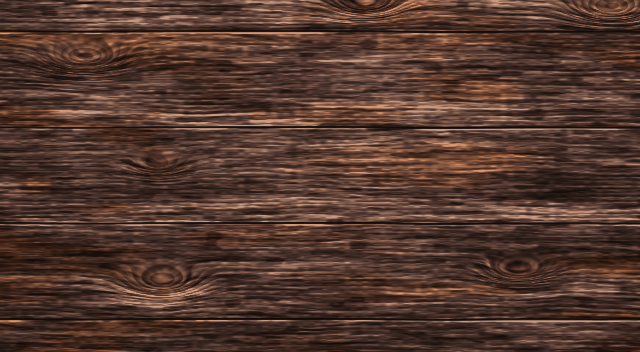
Write a WebGL 2 fragment shader that draws this texture.

```glsl
#version 300 es
precision highp float;
// Dark weathered planks lying across the canvas, split by thin gaps with worn rims.
// A warped height field, bulged by knots, carries the growth rings and fibres;
// all layers add up to one exposure value that is mapped onto a brown ramp.
uniform vec2 u_resolution;
out vec4 fragColor;

// Layout, in canvas heights
const float PLANK_PITCH = 0.2725;
const float FIRST_SEAM = 0.0924;
const float GAP_HALF = 0.0028;
const float RIM_WIDTH = 0.0045;

// Grain
const float WARP = 0.055;
const float RING_FREQ = 75.0;
const float FIBRE_FREQ = 190.0;
const float KNOT_STRETCH = 2.4;
const float BASE_TONE = 0.30;
const float CONTRAST = 0.38;

// Colours, from dark to worn
const vec3 DARK = vec3(0.17, 0.11, 0.09);
const vec3 UMBER = vec3(0.36, 0.25, 0.22);
const vec3 TAN = vec3(0.60, 0.44, 0.36);
const vec3 PALE = vec3(0.78, 0.60, 0.51);
const vec3 WARM_TINT = vec3(1.16, 0.97, 0.74);

// Knots: centre, half height, lift of the grain
const int KNOT_COUNT = 6;
const vec4 KNOTS[KNOT_COUNT] = vec4[KNOT_COUNT](
    vec4(1.74, 0.975, 0.045, 0.11), vec4(1.04, 0.985, 0.040, 0.08),
    vec4(0.24, 0.830, 0.048, 0.10), vec4(0.45, 0.525, 0.032, 0.06),
    vec4(1.47, 0.232, 0.038, 0.09), vec4(0.46, 0.195, 0.045, 0.09));

float hash(vec2 p) {
    vec3 q = fract(p.xyx * 0.1031);
    q += dot(q, q.yzx + 33.33);
    return fract((q.x + q.y) * q.z);
}

float noise(vec2 p) {
    vec2 i = floor(p), f = fract(p);
    f = f * f * (3.0 - 2.0 * f);
    return mix(mix(hash(i), hash(i + vec2(1, 0)), f.x),
               mix(hash(i + vec2(0, 1)), hash(i + vec2(1, 1)), f.x), f.y);
}

float fbm(vec2 p) {
    float sum = 0.0, amp = 0.5;
    for (int i = 0; i < 3; i++) {
        sum += amp * noise(p);
        p = p * 2.03 + 17.7;
        amp *= 0.5;
    }
    return sum / 0.875;
}

float plankRow(float y) { return (y - FIRST_SEAM) / PLANK_PITCH; }

// Height whose level lines are the growth rings; y returns closeness to a knot
vec2 grainField(vec2 p, float plank, vec2 seed) {
    float h = p.y + WARP * (fbm(p * vec2(1.7, 5.0) + seed) - 0.5);
    float near = 0.0;
    for (int i = 0; i < KNOT_COUNT; i++) {
        vec4 k = KNOTS[i];
        if (floor(plankRow(k.y)) != plank) continue;
        vec2 d = (p - k.xy) / (k.z * vec2(KNOT_STRETCH, 1.0));
        float bulge = exp(-dot(d, d));
        h += k.w * bulge;
        near = max(near, bulge);
    }
    return vec2(h, near);
}

float between(float t, vec3 a, vec3 b) { return clamp((t - a.r) / (b.r - a.r), 0.0, 1.0); }

vec3 woodRamp(float t) {
    vec3 c = DARK * min(t / DARK.r, 1.0);
    c = mix(c, UMBER, between(t, DARK, UMBER));
    c = mix(c, TAN, between(t, UMBER, TAN));
    return mix(c, PALE, between(t, TAN, PALE));
}

void main() {
    vec2 p = gl_FragCoord.xy / u_resolution.y;
    vec2 uv = gl_FragCoord.xy / u_resolution;
    float px = 1.0 / u_resolution.y;

    // Plank index, place within it, signed distance to the nearest seam
    float row = plankRow(p.y + 0.003 * (noise(vec2(p.x * 4.0, 5.0)) - 0.5));
    float plank = floor(row), y = row - plank;
    float seam = (y - step(0.5, y)) * PLANK_PITCH;
    vec2 seed = 50.0 * vec2(hash(vec2(plank, 3.0)), hash(vec2(plank, 7.0)));

    // Growth rings: irregular bands plus sharp late-wood edges
    vec2 field = grainField(p, plank, seed);
    float h = field.x;
    float band = noise(vec2(p.x * 1.5, h * RING_FREQ * 1.6) + seed) - 0.5;
    float phase = fract(h * RING_FREQ + 1.5 * noise(vec2(p.x * 3.0, h * 20.0) + seed));
    float late = smoothstep(0.0, 0.75, phase) * (1.0 - smoothstep(0.85, 1.0, phase)) - 0.5;
    float ringGain = mix(1.35, 0.65, y) + 0.4 * field.y;

    // Fibres and short cracks follow the rings loosely
    vec2 along = vec2(p.x, mix(p.y, h, 0.4));
    float fibre = noise(along * vec2(11.0, FIBRE_FREQ) + seed) - 0.5;
    float fuzz = noise(along * vec2(60.0, FIBRE_FREQ * 1.5) + seed.yx) - 0.5;
    float crack = smoothstep(0.66, 0.84, noise(along * vec2(17.0, 125.0) + seed.yx));

    // Broad stains, bare worn streaks, light falling off from the centre
    float stain = fbm(p * vec2(2.5, 11.0) + seed.yx) - 0.5;
    float worn = smoothstep(0.64, 0.70, fbm(vec2(p.x * 2.4, h * 17.0) + seed));
    vec2 off = (uv - vec2(0.5, 0.6)) * vec2(1.8, 1.4);
    float light = 0.5 - 1.1 * dot(off, off);

    float z = ringGain * (1.9 * band + 0.9 * late) + 2.3 * fibre + 1.7 * fuzz
            + 2.4 * stain + 0.9 * worn - 1.3 * crack + light + 0.1;

    // Worn rim just below each gap
    float rim = smoothstep(-GAP_HALF - RIM_WIDTH - px, -GAP_HALF - RIM_WIDTH + px, seam) * step(seam, 0.0);
    z += rim * 2.6 * smoothstep(0.2, 0.7, noise(vec2(p.x * 7.0, plank * 9.0 + 40.0)));

    vec3 colour = woodRamp(BASE_TONE * exp(CONTRAST * z));
    float warm = smoothstep(0.02, 0.2, fbm(p * vec2(3.0, 13.0) + seed + 9.0) - 0.5);
    warm = max(warm * mix(0.35, 0.9, abs(2.0 * uv.x - 1.0)), 0.5 * field.y);
    colour *= mix(vec3(1.0), WARM_TINT, warm);

    // Shadowed gap between planks
    float gap = 1.0 - smoothstep(GAP_HALF - 0.5 * px, GAP_HALF + 0.5 * px, abs(seam));
    fragColor = vec4(mix(colour, DARK * 0.35, gap * 0.92), 1.0);
}
```
